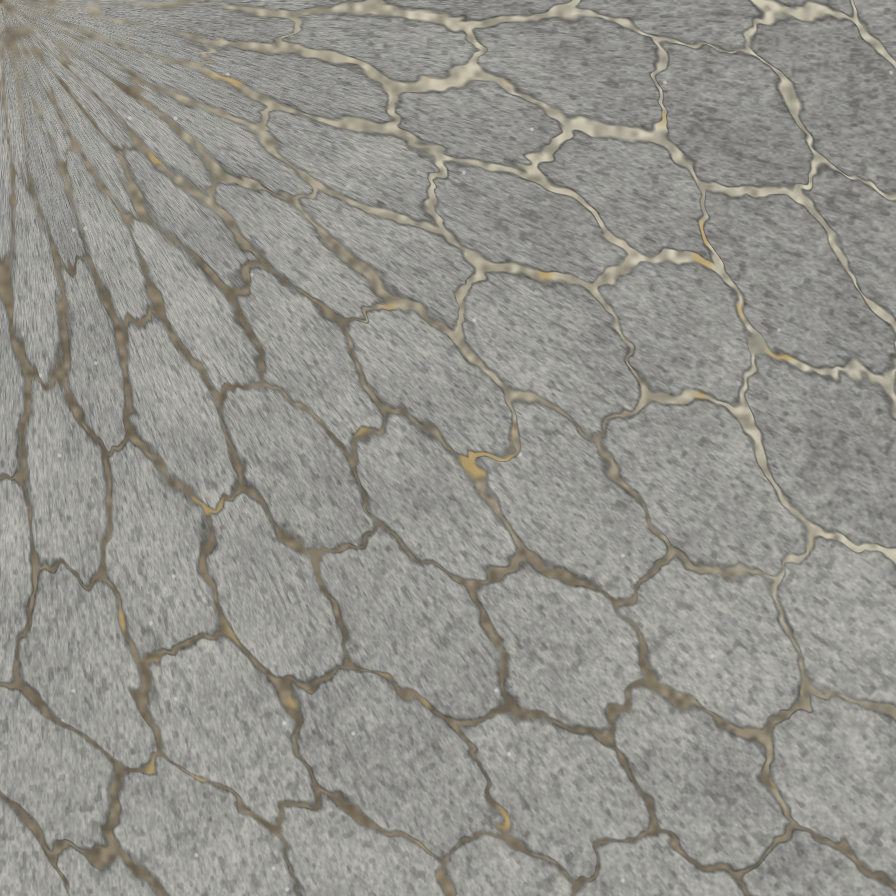
Write a Shadertoy shader that draws this texture.

```glsl
// Worn grey interlocking pavers fanning out from the top left corner, with thin sandy joints.

const float ROW_PITCH = 1.15;   // row spacing relative to column spacing
const float ROW_LENGTH = 0.215; // stone length along the fan

const vec3 STONE_DARK  = vec3(0.49, 0.488, 0.478);
const vec3 STONE_LIGHT = vec3(0.72, 0.72, 0.69);
const vec3 JOINT_BROWN = vec3(0.48, 0.44, 0.37);
const vec3 JOINT_SAND  = vec3(0.70, 0.68, 0.61);
const vec3 LEAF_YELLOW = vec3(0.76, 0.65, 0.42);

float hash(vec2 p) {
    vec3 q = fract(vec3(p.xyx) * 0.1031);
    q += dot(q, q.yzx + 33.33);
    return fract((q.x + q.y) * q.z);
}

float noise(vec2 p) {
    vec2 i = floor(p), f = fract(p);
    f = f * f * (3.0 - 2.0 * f);
    return mix(mix(hash(i), hash(i + vec2(1, 0)), f.x),
               mix(hash(i + vec2(0, 1)), hash(i + vec2(1, 1)), f.x), f.y);
}

float fbm(vec2 p) {
    float sum = 0.0, amp = 0.5;
    for (int k = 0; k < 4; k++) {
        sum += amp * noise(p);
        p = p * 2.03 + 17.3;
        amp *= 0.5;
    }
    return sum / 0.9375;
}

float smoothMin(float a, float b, float k) {
    float h = max(k - abs(a - b), 0.0) / k;
    return min(a, b) - h * h * k * 0.25;
}

// Lattice cell near q, shifted by a neighbour step; odd columns sit half a row lower
vec2 cellAt(vec2 q, vec2 stepBy) {
    float column = floor(q.x + 0.5) + stepBy.x;
    float row = floor(q.y / ROW_PITCH - 0.5 * mod(column, 2.0) + 0.5) + stepBy.y;
    return vec2(column, row);
}

vec2 siteOf(vec2 cell) {
    vec2 jitter = vec2(hash(cell + 41.7), hash(cell + 93.1)) - 0.5;
    return vec2(cell.x, (cell.y + 0.5 * mod(cell.x, 2.0)) * ROW_PITCH) + 0.3 * jitter;
}

// x: canvas distance to the stone border, y: random value of the stone;
// stretch is the lattice units per canvas unit along each axis
vec2 paver(vec2 q, vec2 stretch) {
    vec2 home = vec2(0.0), toHome = vec2(9.0);
    for (int k = 0; k < 9; k++) {
        vec2 cell = cellAt(q, vec2(k % 3, k / 3) - 1.0);
        vec2 offset = siteOf(cell) - q;
        if (dot(offset, offset) < dot(toHome, toHome)) { toHome = offset; home = cell; }
    }
    float border = 1.0;
    for (int k = 0; k < 25; k++) {
        vec2 cell = cellAt(q, vec2(k % 5, k / 5) - 2.0);
        vec2 offset = siteOf(cell) - q;
        vec2 across = offset - toHome;
        if (distance(cell, home) > 0.5)
            border = smoothMin(border, dot(0.5 * (toHome + offset), across) / length(across * stretch), 0.008);
    }
    return vec2(max(border, 0.0), hash(home + 7.9));
}

// Fan coordinates: columns follow the angle, rows follow the radius
vec2 fan(float angle, float radius, float columns) {
    return vec2((angle - 0.785) * columns + 0.5, (radius / ROW_LENGTH - 0.45) * ROW_PITCH);
}

// Bright specks scattered over a grid
float specks(vec2 p, float cells, float density) {
    vec2 id = floor(p * cells);
    vec2 center = 0.3 + 0.4 * vec2(hash(id + 3.1), hash(id + 8.7));
    float dotMask = 1.0 - smoothstep(0.08, 0.26, length(fract(p * cells) - center));
    return dotMask * step(1.0 - density, hash(id + 55.0));
}

void mainImage(out vec4 fragColor, in vec2 fragCoord) {
    vec2 p = fragCoord / iResolution.xy;
    p.y = 1.0 - p.y;
    float pixel = 1.0 / iResolution.y;
    float radius = max(length(p), 0.001), angle = atan(p.x, p.y);

    // Layout with wobbling outlines
    float columns = 6.7 + 3.6 * smoothstep(0.65, 1.4, radius);
    vec2 q = fan(angle, radius, columns);
    q += 0.42 * (vec2(fbm(q * 2.0), fbm(q * 2.0 + 31.0)) - 0.5);
    q += 0.09 * (vec2(noise(q * 8.0), noise(q * 8.0 + 13.0)) - 0.5);
    vec2 stone = paver(q, vec2(columns / radius, ROW_PITCH / ROW_LENGTH));
    float border = stone.x + 0.003 * (noise(p * 85.0) - 0.5);

    // Stone surface: broad stains plus fine grain stretched along the fan
    vec2 polar = vec2(angle * 230.0, radius * 120.0);
    float grain = noise(polar) * 0.5 + noise(polar * 2.1 + 5.0) * 0.5;
    float stains = fbm(p * 16.0 + stone.y * 20.0);
    float tone = 0.53 + 0.16 * (stone.y - 0.5) + 0.55 * (stains - 0.5) + 0.95 * (grain - 0.5);
    tone -= 0.26 * smoothstep(-0.1, 1.0, p.x - p.y);
    vec3 color = mix(STONE_DARK, STONE_LIGHT, tone);
    color *= 1.0 - 0.15 * smoothstep(0.6, 0.9, noise(polar * 0.9 + 9.0));
    color = mix(color, vec3(0.85), 0.6 * specks(p, 80.0, 0.006));

    // Joints: dark rim around a sandy core, paler and wider to the upper right
    float sandy = smoothstep(-0.15, 0.55, p.x - p.y + 0.4 * (noise(p * 9.0) - 0.5));
    float width = mix(0.0028, 0.0044, sandy) * mix(0.3, 1.6, noise(p * 19.0));
    width *= smoothstep(0.02, 0.4, radius);
    float soft = pixel + 0.001;
    vec3 joint = mix(JOINT_BROWN, JOINT_SAND, sandy) * (0.8 + 0.4 * noise(p * 120.0));
    joint = mix(joint, LEAF_YELLOW, 0.7 * smoothstep(0.82, 0.92, noise(p * 23.0 + 4.0)));
    float rim = 1.0 - smoothstep(width, width + 0.0055, border);
    color *= 1.0 - mix(0.2, 0.42, noise(p * 26.0 + 7.0)) * rim * smoothstep(0.05, 0.4, radius);
    color = mix(color, joint, 1.0 - smoothstep(width - soft, width + soft, border));

    fragColor = vec4(clamp(color, 0.0, 1.0), 1.0);
}
```
